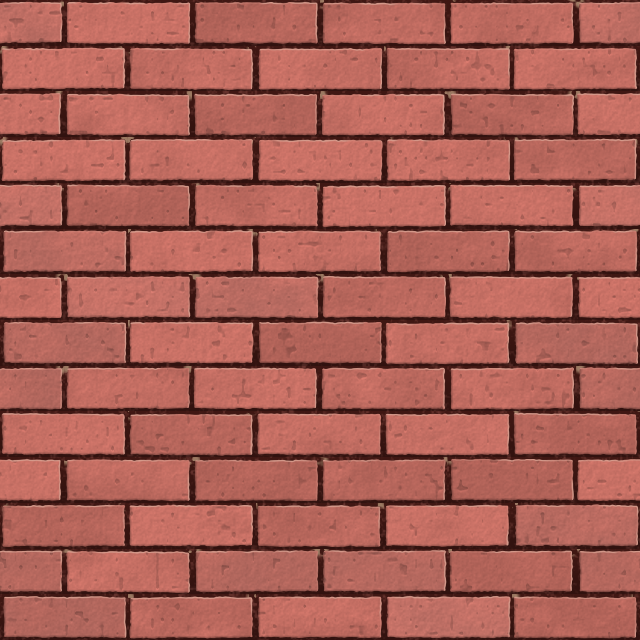
Give the GLSL for this texture, as a three.js fragment shader.

```glsl
varying vec2 vUv;

float hash(vec2 p) {
  vec3 q = fract(p.xyx * 0.1031);
  q += dot(q, q.yzx + 33.33);
  return fract((q.x + q.y) * q.z);
}

float noise(vec2 p) {
  vec2 i = floor(p);
  vec2 f = fract(p);
  f = f * f * (3.0 - 2.0 * f);
  return mix(mix(hash(i), hash(i + vec2(1.0, 0.0)), f.x),
             mix(hash(i + vec2(0.0, 1.0)), hash(i + 1.0), f.x), f.y);
}

float fbm(vec2 p) {
  float sum = 0.0;
  float amp = 0.5;
  for (int i = 0; i < 4; i++) {
    sum += amp * noise(p);
    p = p * 2.03 + 17.3;
    amp *= 0.5;
  }
  return sum;
}

float roundBox(vec2 p, vec2 halfSize, float radius) {
  vec2 q = abs(p) - halfSize + radius;
  return length(max(q, 0.0)) + min(max(q.x, q.y), 0.0) - radius;
}

float clayHeight(vec2 p) {
  return 0.6 * noise(p * 130.0) + 0.4 * noise(p * 270.0 + 5.0);
}

void main() {
  vec3 clay = vec3(0.79, 0.445, 0.40);
  vec3 dullClay = vec3(0.69, 0.385, 0.345);
  vec3 paleEdge = vec3(0.84, 0.62, 0.56);
  vec3 mortarDark = vec3(0.22, 0.08, 0.065);
  vec3 mortarLight = vec3(0.36, 0.18, 0.16);
  vec3 crumbColor = vec3(0.70, 0.57, 0.46);

  // Running bond: 5 bricks across, 14 courses, odd courses shifted by half
  vec2 cellSize = vec2(1.0 / 5.0, 1.0 / 14.0);
  vec2 grid = vUv / cellSize;
  grid.x += 0.5 * mod(floor(grid.y), 2.0);
  vec2 id = floor(grid);
  id.x = mod(id.x, 5.0);
  float tone = hash(id + 3.7);
  float jitter = hash(id + 41.3);
  vec2 p = (fract(grid) - 0.5) * cellSize;
  p -= (vec2(jitter, hash(id + 67.1)) - 0.5) * vec2(0.003, 0.0014);
  p.y -= (hash(id + 23.9) - 0.5) * 0.012 * p.x;

  // Brick outline with slightly ragged edges
  vec2 halfSize = 0.5 * cellSize - vec2(0.0040, 0.0041);
  halfSize.x -= 0.0008 * tone;
  float ragged = (noise(vUv * 75.0) - 0.5) * 0.0016 + (noise(vUv * 210.0) - 0.5) * 0.0014;
  float dist = roundBox(p, halfSize, 0.0025) + ragged;
  float brick = 1.0 - smoothstep(-0.0010, 0.0010, dist);

  // Clay face: tone per brick, soft blotches, fine grain
  vec2 facePos = vUv + id * 0.37;
  float blotch = fbm(facePos * vec2(16.0, 24.0));
  float dullness = smoothstep(0.25, 1.0, 0.75 * tone + 0.9 * (blotch - 0.25));
  vec3 face = mix(clay, dullClay, dullness);
  face = mix(face, vec3(0.70, 0.45, 0.42), 0.4 * step(0.78, jitter) * blotch);
  float relief = clayHeight(facePos) - clayHeight(facePos + vec2(-0.0016, 0.0020));
  face *= 1.0 + 0.15 * relief;
  face *= 0.97 + 0.06 * noise(facePos * 420.0);
  face *= 0.985 + 0.03 * noise(facePos * vec2(190.0, 16.0));

  // Scattered pits with a lit lower lip
  float pit = smoothstep(0.80, 0.94, noise(facePos * vec2(125.0, 95.0) + 9.0));
  float lip = smoothstep(0.80, 0.94, noise((facePos + vec2(0.0, 0.003)) * vec2(125.0, 95.0) + 9.0));
  face *= 1.0 - 0.20 * pit + 0.07 * lip;

  // Pale worn rim on the top and right, shade on the bottom and left
  vec2 farSide = halfSize - p;
  vec2 nearSide = halfSize + p;
  float lit = 1.0 - smoothstep(0.0010, 0.0034, min(farSide.x, farSide.y) - ragged);
  float chipped = smoothstep(0.25, 0.65, noise(vUv * 38.0 + id));
  face = mix(face, paleEdge, lit * (0.25 + 0.65 * chipped));
  float shade = 1.0 - smoothstep(0.0005, 0.0040, min(nearSide.x, nearSide.y) - ragged);
  face *= 1.0 - 0.20 * shade * (1.0 - lit);

  // Deep joints, darkest beneath each brick
  float grit = noise(vUv * 160.0) * 0.6 + noise(vUv * 340.0) * 0.4;
  vec3 joint = mix(mortarDark, mortarLight, smoothstep(0.45, 0.95, grit));
  joint *= 0.88 + 0.24 * smoothstep(-0.5, 0.5, p.y / cellSize.y);

  // Mortar crumbs gathered at upper joint corners
  vec2 corner = (abs(p) - halfSize) * vec2(1.0, sign(p.y));
  float nearCorner = 1.0 - smoothstep(0.003, 0.012, length(corner));
  float crumb = nearCorner * smoothstep(0.52, 0.72, noise(vUv * 145.0 + 31.0));
  crumb *= step(0.45, hash(id + 91.0)) * step(0.0, p.y);
  joint = mix(joint, crumbColor, 0.8 * crumb);

  gl_FragColor = vec4(mix(joint, face, brick), 1.0);
}
```
